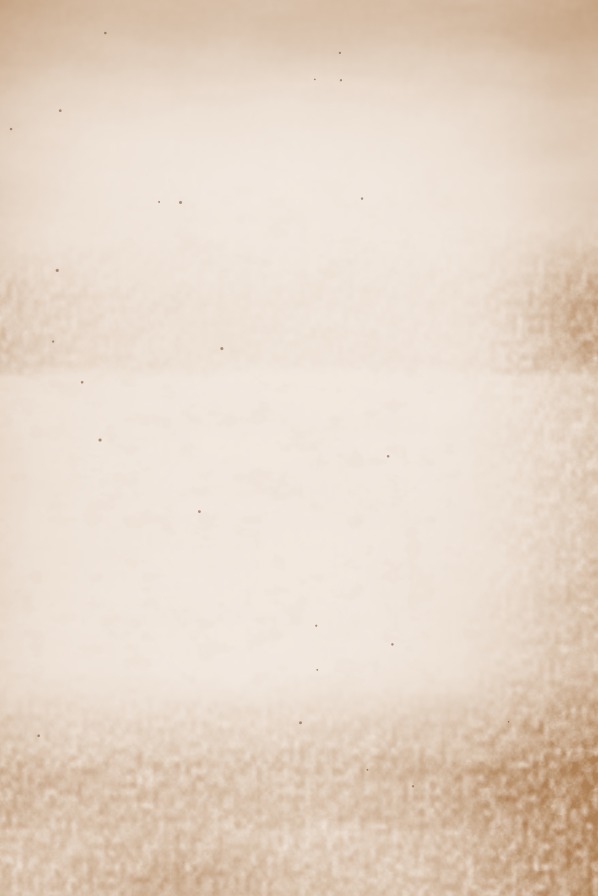
This texture is drawn by a Shadertoy shader. Its source:

```glsl
// Aged cream paper with tan, worn borders and a pale centre.
// Soft edge washes and horizontal bands set one stain value, which is
// roughened by streaks, relief grain and flakes, then mapped to a colour ramp.

const vec3 PAPER = vec3(0.948, 0.908, 0.872);
const vec3 TAN = vec3(0.72, 0.56, 0.41);
const vec3 SPECK = vec3(0.48, 0.31, 0.20);
const float GRAIN_SCALE = 165.0;   // grains per canvas height
const float GRAIN_GAIN = 0.62;
const float RELIEF_GAIN = 0.34;
const float STREAK_GAIN = 0.16;
const float BAND_LEDGE = 0.583;    // lower edge of the middle worn band
const float BASE_LEDGE = 0.158;    // upper edge of the darkest lower band
const float SPECK_CELLS = 38.0;
const float SPECK_RARITY = 0.975;

float hash(vec2 p) {
    return fract(sin(dot(p, vec2(127.1, 311.7))) * 43758.5453);
}

float noise(vec2 p) {
    vec2 i = floor(p), f = fract(p);
    f = f * f * (3.0 - 2.0 * f);
    return mix(mix(hash(i), hash(i + vec2(1, 0)), f.x),
               mix(hash(i + vec2(0, 1)), hash(i + vec2(1, 1)), f.x), f.y);
}

float fbm(vec2 p) {
    float sum = 0.0, gain = 0.5;
    for (int i = 0; i < 4; i++) {
        sum += gain * noise(p);
        p = p * 2.03 + 17.3;
        gain *= 0.5;
    }
    return sum / 0.9375;
}

// Gaussian blot with separate horizontal and vertical radii
float blot(vec2 uv, vec2 centre, vec2 radius) {
    vec2 d = (uv - centre) / radius;
    return exp(-dot(d, d));
}

// 1 below the given height, 0 above it
float below(float y, float edge, float soft) {
    return 1.0 - smoothstep(edge - soft, edge + soft, y);
}

// Worn strip across the page with a crisp lower ledge
float wornBand(float y) {
    return smoothstep(BAND_LEDGE - 0.008, BAND_LEDGE + 0.012, y) * below(y, 0.70, 0.055);
}

// Broad stain, before any grain
float stainAt(vec2 uv) {
    float left = uv.x, right = 1.0 - uv.x, top = 1.0 - uv.y;
    float upper = smoothstep(0.55, 1.0, uv.y);
    float band = wornBand(uv.y);

    // Borders
    float s = 0.42 * exp(-pow(top / 0.095, 2.0));
    s += mix(0.15, 0.30, upper) * exp(-left / 0.11);
    s += 0.30 * exp(-pow(right / mix(0.12, 0.19, upper), 1.5));

    // Middle band, strongest at both sides
    s += band * (0.04 + 0.17 * exp(-left / 0.17) + 0.30 * exp(-pow(right / 0.12, 2.0)));

    // Lower right shade and stepped lower washes
    s += 0.20 * below(uv.y, 0.36, 0.24) * exp(-pow(right / 0.25, 2.0));
    s += 0.21 * below(uv.y, 0.215, 0.045);
    s += 0.18 * below(uv.y, BASE_LEDGE, 0.014) * (1.0 - 0.4 * smoothstep(0.3, 0.6, uv.x));
    s += 0.22 * blot(uv, vec2(0.90, 0.11), vec2(0.26, 0.10));
    s += 0.20 * blot(uv, vec2(0.32, 0.025), vec2(0.17, 0.03));
    s -= 0.13 * blot(uv, vec2(0.06, 0.04), vec2(0.14, 0.045));
    s -= 0.12 * blot(uv, vec2(0.60, 0.055), vec2(0.24, 0.022));
    return s;
}

// How rough the surface is: high where the coating has worn off
float roughnessAt(vec2 uv) {
    float side = smoothstep(0.72, 1.0, uv.x) * below(uv.y, 0.72, 0.06);
    float base = below(uv.y, 0.20, 0.06);
    float band = wornBand(uv.y) * (0.18 + 0.45 * exp(-uv.x / 0.18));
    return clamp(0.07 + 0.65 * side + 0.75 * base + band, 0.0, 1.0);
}

// Sparse dark dots, one candidate per cell
float specks(vec2 p) {
    vec2 cell = floor(p * SPECK_CELLS);
    vec2 centre = 0.2 + 0.6 * vec2(hash(cell + 3.1), hash(cell + 8.7));
    float radius = mix(0.02, 0.07, hash(cell + 5.9));
    float d = length(fract(p * SPECK_CELLS) - centre);
    return step(SPECK_RARITY, hash(cell)) * (1.0 - smoothstep(radius * 0.5, radius + 0.03, d));
}

void mainImage(out vec4 fragColor, in vec2 fragCoord) {
    vec2 uv = fragCoord / iResolution.xy;
    vec2 p = fragCoord / iResolution.y;

    // Ragged outlines
    vec2 ragged = uv + vec2(0.03, 0.022) * (vec2(fbm(p * 9.0), fbm(p * vec2(14.0, 34.0) + 40.0)) - 0.5);
    float stain = stainAt(ragged);
    float rough = roughnessAt(ragged);

    // Brushed streaks, blotches and fine relief
    float streak = fbm(p * vec2(5.0, 42.0) + 9.0) - 0.5;
    float blotch = fbm(p * vec2(16.0, 24.0) + 70.0) - 0.5;
    vec2 g = p * GRAIN_SCALE * vec2(1.0, 0.8);
    float grain = fbm(g) - 0.5;
    float relief = noise(g + vec2(0.5, -0.5)) - noise(g - vec2(0.5, -0.5));
    float flakes = smoothstep(0.56, 0.72, fbm(p * vec2(48.0, 62.0) + 25.0));

    float worn = rough * (0.25 + stain);
    stain += (STREAK_GAIN * streak + 0.22 * blotch) * (0.12 + stain);
    stain += worn * (GRAIN_GAIN * grain + RELIEF_GAIN * relief - 0.22 * flakes);
    stain += 0.035 * flakes * below(uv.y, 0.78, 0.1);

    vec3 colour = mix(PAPER, TAN, clamp(stain, 0.0, 1.15));
    colour = mix(colour, SPECK, 0.6 * specks(p));
    fragColor = vec4(colour, 1.0);
}
```
